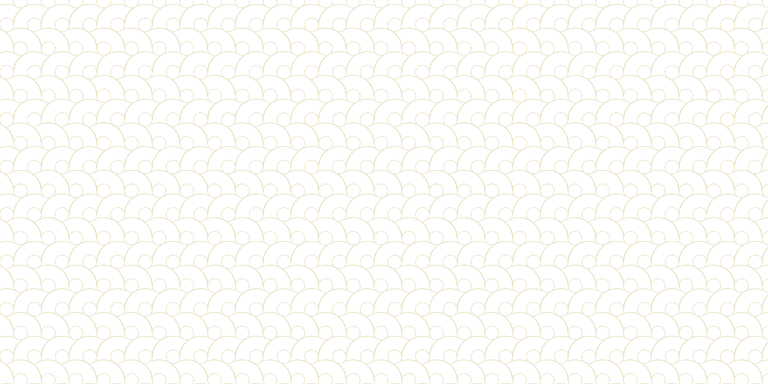
Give the GLSL for this pattern, as a Shadertoy shader.

```glsl
// Fine gold lattice on white: small rings on a hexagonal grid, joined by
// long tapered arcs that close off scale-shaped cells. Each arc is centred on
// a ring, touches its neighbours and swaps its lean in alternate rows.

const float COLUMNS = 13.85;         // rings per canvas height, horizontally
const float ROWS = 16.2;             // ring rows per canvas height
const vec2 ORIGIN = vec2(0.74, 0.997); // first ring: columns, canvas heights
const float RING_RADIUS = 0.25;      // lengths below are in ring spacings
const float ARC_RADIUS = 1.0 - RING_RADIUS;
const float RING_WIDTH = 0.015;
const float ARC_START_WIDTH = 0.025; // thick foot of the arc
const float ARC_END_WIDTH = 0.015;   // thin tip of the arc
const float SOFTNESS = 1.25;         // edge filter size in pixels
const vec3 PAPER = vec3(1.0);
const vec3 GOLD = vec3(0.85, 0.80, 0.58);

const float PI = 3.1415927;
const float ROOT3 = 1.7320508;
const float ROW_STEP = 0.5 * ROOT3;

// Horizontal shift of a ring row: odd rows move by half a spacing
float rowShift(float row) {
    return 0.5 * mod(row, 2.0);
}

// Share of the filter covered by a line, also correct for very thin lines
float lineCoverage(float dist, float width, float filterSize) {
    float high = min(dist + 0.5 * filterSize, 0.5 * width);
    float low = max(dist - 0.5 * filterSize, -0.5 * width);
    return clamp((high - low) / filterSize, 0.0, 1.0);
}

// Ring outlines of one row
float ringInk(vec2 p, float row, float filterSize) {
    float x = p.x - rowShift(row);
    vec2 local = vec2(x - round(x), p.y - row * ROW_STEP);
    return lineCoverage(abs(length(local) - RING_RADIUS), RING_WIDTH, filterSize);
}

// Arcs of 120 degrees in the band above a row, from the side over the top
float arcInk(vec2 p, float row, float filterSize) {
    float lean = mod(row, 2.0) < 0.5 ? -1.0 : 1.0;
    float x = (p.x - rowShift(row)) * lean;
    float y = p.y - row * ROW_STEP;
    float ink = 0.0;
    for (int i = 0; i < 2; i++) {
        vec2 local = vec2(fract(x) - float(i), y);
        if (local.y >= max(0.0, ROOT3 * local.x)) {
            float along = (PI - atan(local.y, local.x)) / (2.0 * PI / 3.0);
            float width = mix(ARC_START_WIDTH, ARC_END_WIDTH, along);
            float dist = abs(length(local) - ARC_RADIUS);
            ink = max(ink, lineCoverage(dist, width, filterSize));
        }
    }
    return ink;
}

void mainImage(out vec4 fragColor, in vec2 fragCoord) {
    vec2 uv = fragCoord / iResolution.y;
    vec2 p = vec2(uv.x * COLUMNS - ORIGIN.x,
                  (uv.y - ORIGIN.y) * ROWS * ROW_STEP);
    float filterSize = SOFTNESS * COLUMNS / iResolution.y;
    float row = floor(p.y / ROW_STEP);

    // Rings on both edges of the band, then the arcs across it
    float ink = max(ringInk(p, row, filterSize), ringInk(p, row + 1.0, filterSize));
    ink = max(ink, arcInk(p, row, filterSize));

    fragColor = vec4(mix(PAPER, GOLD, ink), 1.0);
}
```
